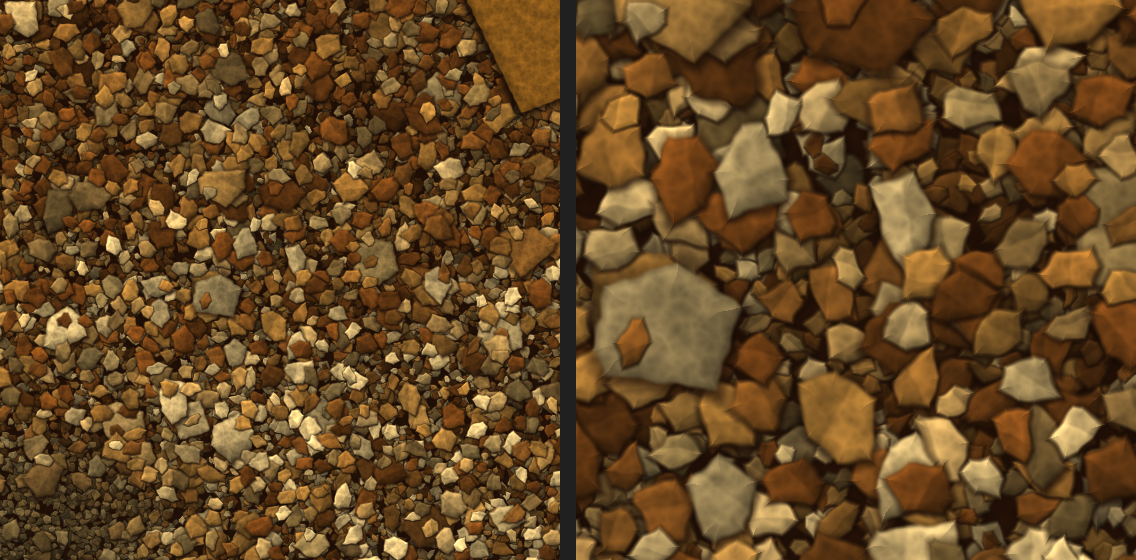
Left, the full canvas; right, a detail of the centre.
A three.js fragment shader for this texture:

```glsl
varying vec2 vUv;

const vec3 GAP = vec3(0.125, 0.058, 0.022);
const vec3 RUST = vec3(0.42, 0.235, 0.078);
const vec3 OCHRE = vec3(0.60, 0.42, 0.18);
const vec3 PALE = vec3(0.80, 0.68, 0.44);
const vec3 GREY = vec3(0.51, 0.41, 0.23);
const vec3 SLAB = vec3(0.53, 0.34, 0.10);
const vec2 SLAB_CORNER = vec2(0.931, 0.798);
const vec2 PATCH_CENTRE = vec2(0.10, 0.06);
const vec2 LIGHT = vec2(-0.45, 0.89);
const float EDGE = 0.0018;       // half width of a smoothed outline
const float ROUGHNESS = 0.00065; // wobble of the outlines
const float JITTER = 0.75;       // scatter of stones in their cells
const float RELIEF = 0.27;       // contrast between lit and unlit sides
const float SHADOW_REACH = 0.27; // shadow width, in stone radii
const int SIDES = 6;
const float TAU = 6.2831853;

vec4 hash4(vec2 p) {
  vec4 q = fract(p.xyxy * vec4(0.1031, 0.1030, 0.0973, 0.1099));
  q += dot(q, q.wzxy + 33.33);
  return fract((q.xxyz + q.yzzw) * q.zywx);
}

mat2 rotation(float a) {
  return mat2(cos(a), sin(a), -sin(a), cos(a));
}

// Distance to the nearest of the scattered points
float cellular(vec2 p) {
  vec2 cell = floor(p);
  float nearest = 2.0;
  for (int j = -1; j <= 1; j++) {
    for (int i = -1; i <= 1; i++) {
      vec2 id = cell + vec2(float(i), float(j));
      nearest = min(nearest, length(id + hash4(id + 71.0).xy - p));
    }
  }
  return nearest;
}

float gritPatch(vec2 uv) {
  return 1.0 - smoothstep(0.04, 0.24, length((uv - PATCH_CENTRE) * vec2(0.75, 1.0)));
}

// Convex chip: signed distance, then the outward normal of the nearest side
vec3 chip(vec2 q, vec2 id) {
  vec3 result = vec3(-10.0, 0.0, 0.0);
  for (int k = 0; k < SIDES; k++) {
    vec4 h = hash4(id + float(k) * 19.7 + 5.0);
    float a = TAU * (float(k) + 0.75 * h.x) / float(SIDES);
    vec2 normal = vec2(cos(a), sin(a));
    float d = dot(q, normal) - mix(0.66, 1.0, h.y);
    if (d > result.x) result = vec3(d, normal);
  }
  return result;
}

vec3 stoneTint(vec2 uv, vec4 h) {
  float region = 0.30 * (0.5 - uv.y) + 0.09 * sin(uv.x * 9.0 + 3.0 * sin(uv.y * 7.0));
  float tone = h.x + region;
  vec3 tint = mix(RUST, OCHRE, smoothstep(0.22, 0.58, tone));
  tint = mix(tint, PALE, smoothstep(0.58, 0.95, tone));
  tint = mix(tint, GREY, 0.8 * step(0.88, h.y));
  tint = mix(tint, GREY * 0.8, 0.8 * gritPatch(uv));
  return tint * mix(0.70, 1.18, h.z);
}

// One layer of stones, painted over what lies below; bare thins it on the grit patch
vec3 layStones(vec3 col, vec2 uv, float scale, float share, float radius, float level, float bare, float seed) {
  vec2 p = uv * scale;
  vec2 cell = floor(p);
  for (int j = -1; j <= 1; j++) {
    for (int i = -1; i <= 1; i++) {
      vec2 home = cell + vec2(float(i), float(j));
      vec2 id = home + seed;
      vec4 place = hash4(id);
      vec4 look = hash4(id + 43.0);
      vec2 centre = home + 0.5 + JITTER * (place.xy - 0.5);
      if (place.z > share * (1.0 - bare * gritPatch(centre / scale))) continue;

      float size = radius * mix(0.75, 1.2, look.w);
      mat2 turn = rotation(TAU * place.w);
      vec2 q = turn * (p - centre) / size;
      q.y *= mix(1.0, 1.6, fract(look.w * 7.0));
      if (dot(q, q) > 5.0) continue;
      vec3 shape = chip(q, id);
      float facing = dot(shape.yz * turn, LIGHT);

      // Contact shadow, strongest on the unlit side
      float shadow = smoothstep(SHADOW_REACH, 0.0, shape.x) * mix(0.80, 0.25, 0.5 + 0.5 * facing);
      col = mix(col, GAP * 0.8, shadow);

      // Bevelled rim, a broken top face and a slight tilt
      float rim = smoothstep(-0.45, -0.05, shape.x);
      float face = smoothstep(-0.08, 0.08, dot(q, rotation(TAU * look.z) * vec2(1.0, 0.0)) - 0.15);
      float light = 1.0 + RELIEF * facing * rim + 0.18 * (0.4 - face) + 0.08 * q.x;
      light *= 1.0 - 0.2 * smoothstep(-0.12, 0.0, shape.x);
      float soft = EDGE * scale / size;
      float cover = 1.0 - smoothstep(-soft, soft, shape.x);
      col = mix(col, stoneTint(centre / scale, look) * light * level, cover);
    }
  }
  return col;
}

vec3 laySlab(vec3 col, vec2 uv) {
  vec2 q = uv - SLAB_CORNER;
  float d = max(dot(q, vec2(-0.90, -0.436)), dot(q, vec2(0.353, -0.935)));
  col = mix(col, GAP * 0.6, 0.8 * smoothstep(0.018, 0.0, d));
  float grain = sin(dot(q, vec2(60.0, 150.0)) + 2.0 * sin(q.x * 50.0));
  vec3 face = SLAB * (1.0 + 0.06 * grain - 0.2 * smoothstep(-0.02, 0.0, d));
  return mix(col, face, 1.0 - smoothstep(-EDGE, EDGE, d));
}

void main() {
  vec2 wobble = sin(vUv.yx * 230.0 + 2.0 * sin(vUv * 147.0)) + 0.5 * sin(vUv.yx * 410.0 + vUv * 190.0);
  vec2 uv = vUv + ROUGHNESS * wobble;

  // Deep grit first, then ever larger stones, the slab among the last
  vec3 col = layStones(GAP, uv, 44.0, 1.0, 0.66, 0.62, 0.0, 11.0);
  col = layStones(col, uv, 66.0, 0.60, 0.54, 0.78, -0.6, 67.0);
  col = layStones(col, uv, 11.0, 0.24, 0.50, 0.80, 0.85, 359.0);
  col = layStones(col, uv, 32.0, 0.72, 0.58, 0.95, 0.85, 117.0);
  col = layStones(col, uv, 22.0, 0.52, 0.56, 1.0, 0.85, 231.0);
  col = layStones(col, uv, 11.0, 0.13, 0.46, 0.90, 0.85, 613.0);
  col = layStones(col, uv, 31.0, 0.24, 0.54, 1.08, 0.85, 473.0);
  col = laySlab(col, uv);

  // Mineral mottling
  float mottle = 0.6 * cellular(uv * 75.0) + 0.4 * cellular(uv * 160.0 + 9.0);
  col *= 1.0 + 0.42 * (mottle - 0.45);
  gl_FragColor = vec4(col, 1.0);
}
```
